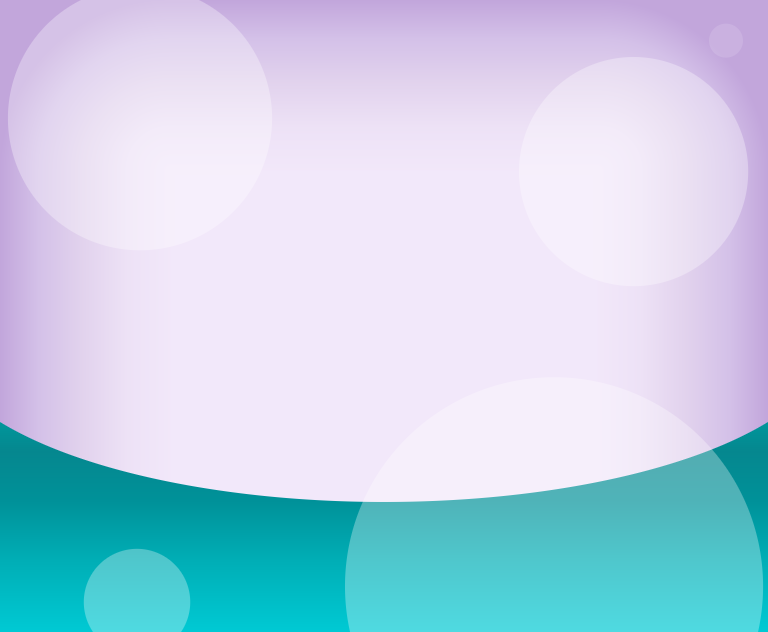
Give the GLSL for this background, as a WebGL 2 fragment shader.

```glsl
#version 300 es
precision highp float;
// Lavender panel with a curved lower edge over a teal base, with translucent bubbles.

uniform vec2 u_resolution;
out vec4 fragColor;

const int BUBBLE_COUNT = 5;

// Each bubble: centre x, centre y, radius, opacity (in canvas widths).
const vec4 BUBBLES[BUBBLE_COUNT] = vec4[](
    vec4(0.1823, 0.6690, 0.1720, 0.32),
    vec4(0.8250, 0.5995, 0.1492, 0.32),
    vec4(0.7214, 0.0595, 0.2722, 0.31),
    vec4(0.1784, 0.0390, 0.0693, 0.31),
    vec4(0.9453, 0.7700, 0.0221, 0.13));

// Coverage of a shape from its signed distance, negative inside.
float coverage(float signedDist, float pixel) {
    return clamp(0.5 - signedDist / pixel, 0.0, 1.0);
}

// Position of x between two stops, from 0 to 1.
float between(float from, float to, float x) {
    return clamp((x - from) / (to - from), 0.0, 1.0);
}

float roundedBox(vec2 p, vec2 halfSize, float radius) {
    vec2 q = abs(p) - halfSize + radius;
    return length(max(q, 0.0)) + min(max(q.x, q.y), 0.0) - radius;
}

// Signed distance to the lower arc of an ellipse, negative above it.
float arcDistance(vec2 p, vec2 centre, vec2 radii) {
    float u = (p.x - centre.x) / radii.x;
    float root = sqrt(max(1.0 - u * u, 0.01));
    float slope = radii.y * u / (radii.x * root);
    return (centre.y - radii.y * root - p.y) / sqrt(1.0 + slope * slope);
}

// Teal base, bright at the bottom and deepest just under the panel.
vec3 tealBase(float y) {
    vec3 color = vec3(0.00, 0.79, 0.83);
    color = mix(color, vec3(0.00, 0.68, 0.71), between(0.0, 0.095, y));
    color = mix(color, vec3(0.00, 0.57, 0.60), between(0.095, 0.17, y));
    color = mix(color, vec3(0.02, 0.53, 0.56), between(0.17, 0.235, y));
    return mix(color, vec3(0.00, 0.59, 0.61), between(0.235, 0.275, y));
}

// Lavender panel, shaded inward from its rim.
vec3 lavenderPanel(float depth) {
    vec3 color = vec3(0.76, 0.65, 0.86);
    color = mix(color, vec3(0.83, 0.755, 0.91), between(0.0, 0.22, depth));
    color = mix(color, vec3(0.885, 0.825, 0.93), between(0.22, 0.47, depth));
    color = mix(color, vec3(0.93, 0.885, 0.965), between(0.47, 0.73, depth));
    return mix(color, vec3(0.95, 0.91, 0.98), between(0.73, 1.0, depth));
}

void main() {
    vec2 p = gl_FragCoord.xy / u_resolution.x;
    float top = u_resolution.y / u_resolution.x;
    float pixel = 1.0 / u_resolution.x;

    // The shading box runs well below the canvas, so only its top corners show.
    float rim = roundedBox(p - vec2(0.5, top - 1.0), vec2(0.5, 1.0), 0.222);
    vec3 panel = lavenderPanel(-rim / 0.228);

    // Curved edge between panel and base.
    float edge = arcDistance(p, vec2(0.5, 0.3841), vec2(0.5833, 0.2148));
    vec3 color = mix(tealBase(p.y), panel, coverage(edge, pixel));

    // Translucent white bubbles.
    for (int i = 0; i < BUBBLE_COUNT; i++) {
        vec4 bubble = BUBBLES[i];
        float dist = length(p - bubble.xy) - bubble.z;
        color = mix(color, vec3(1.0), bubble.w * coverage(dist, pixel));
    }
    fragColor = vec4(color, 1.0);
}
```
